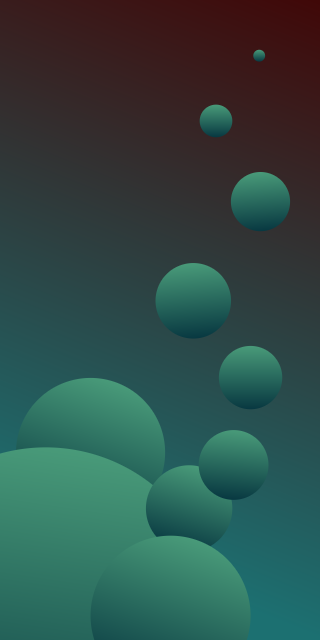
Write a Shadertoy shader that draws this background.

```glsl
// Rising chain of shaded green spheres over a tilted dark red to teal gradient.
// Each sphere is a smooth-edged disc with its own tilted linear ramp;
// discs are painted back to front in a single loop.

const vec3 SKY_RED = vec3(0.252, 0.030, 0.030);
const vec3 SKY_TEAL = vec3(0.110, 0.440, 0.445);
const vec3 BALL_LIGHT = vec3(0.285, 0.605, 0.475);
const vec3 BALL_DARK = vec3(0.030, 0.220, 0.255);
const float SKY_TILT = 0.4;
const int BALL_COUNT = 10;

// Back to front: centre x, centre y, radius, ramp tilt
const vec4 BALLS[BALL_COUNT] = vec4[BALL_COUNT](
    vec4(0.283, 0.586, 0.233, 0.35),
    vec4(0.143, 0.068, 0.534, 0.15),
    vec4(0.591, 0.411, 0.135, 0.30),
    vec4(0.533, 0.076, 0.250, 0.35),
    vec4(0.730, 0.547, 0.109, 0.10),
    vec4(0.783, 0.820, 0.099, 0.00),
    vec4(0.604, 1.060, 0.118, -0.08),
    vec4(0.814, 1.370, 0.0925, -0.08),
    vec4(0.675, 1.622, 0.051, 0.00),
    vec4(0.810, 1.826, 0.0185, 0.00)
);

// Linear ramp falling from the top right corner
vec3 skyColor(vec2 p, float top) {
    float t = (top - p.y + SKY_TILT * (1.0 - p.x)) / top;
    return mix(SKY_RED, SKY_TEAL, clamp(t, 0.0, 1.0));
}

// Light-to-dark ramp across a unit disc along a tilted axis
vec3 ballColor(vec2 local, float tilt) {
    vec2 axis = normalize(vec2(tilt, 1.0));
    return mix(BALL_DARK, BALL_LIGHT, clamp(0.5 + 0.5 * dot(local, axis), 0.0, 1.0));
}

// Antialiased coverage of a disc
float discMask(vec2 offset, float radius, float pixel) {
    return clamp(0.5 + (radius - length(offset)) / pixel, 0.0, 1.0);
}

void mainImage(out vec4 fragColor, in vec2 fragCoord) {
    // The canvas is one unit wide, two units high
    vec2 p = vec2(1.0, 2.0) * fragCoord / iResolution.xy;
    float pixel = 2.0 / iResolution.y;

    vec3 color = skyColor(p, 2.0);
    for (int i = 0; i < BALL_COUNT; i++) {
        vec4 ball = BALLS[i];
        vec2 offset = p - ball.xy;
        float mask = discMask(offset, ball.z, pixel);
        color = mix(color, ballColor(offset / ball.z, ball.w), mask);
    }
    fragColor = vec4(color, 1.0);
}
```
